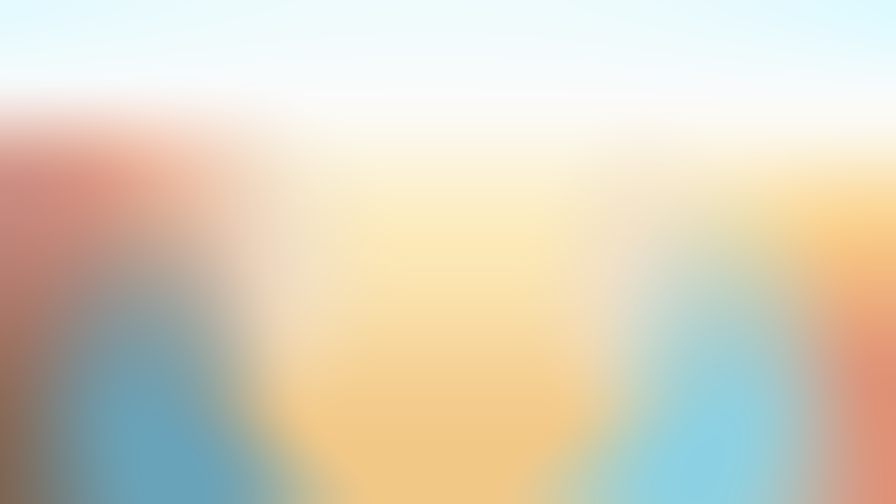
Reproduce this background procedurally as a Shadertoy shader.

```glsl
// Soft blurred backdrop: a pale sky melting into cream and amber, warm bands
// on both sides and two blue glows rising from the lower edge.
// Built from smoothstep gradients and soft ellipses, layered back to front.

const vec3 SKY    = vec3(0.86, 0.98, 1.00);
const vec3 WHITE  = vec3(0.985, 0.985, 0.985);
const vec3 CREAM  = vec3(0.99, 0.92, 0.73);
const vec3 AMBER  = vec3(0.95, 0.785, 0.53);
const vec3 HAZE   = vec3(0.93, 0.87, 0.81);
const vec3 ROSE   = vec3(0.82, 0.56, 0.52);
const vec3 SALMON = vec3(0.92, 0.63, 0.53);
const vec3 BROWN  = vec3(0.50, 0.37, 0.28);
const vec3 ORANGE = vec3(0.98, 0.80, 0.52);
const vec3 CORAL  = vec3(0.88, 0.57, 0.46);
const vec3 STEEL  = vec3(0.41, 0.64, 0.73);
const vec3 AQUA   = vec3(0.55, 0.82, 0.89);

const vec2 STEEL_CENTER = vec2(0.160, 0.05);
const vec2 AQUA_CENTER  = vec2(0.810, 0.07);
const vec2 GLOW_RADIUS  = vec2(0.140, 0.47);
const float FOOT_HEIGHT = 0.22;   // height below which the glows spread
const float FOOT_SHIFT  = 0.035;  // how far they lean inward there
const float FOOT_SPREAD = 0.25;   // how much wider they grow there
const float HAZE_AMOUNT = 0.75;

// Soft ellipse: 1 at the center, 0 beyond 1.35 radii.
float glow(vec2 p, vec2 center, vec2 radius) {
    return 1.0 - smoothstep(0.1, 1.35, length((p - center) / radius));
}

// Vertical gradient from amber through cream and white to sky.
vec3 backdrop(vec2 p) {
    vec3 col = mix(AMBER, CREAM, smoothstep(0.10, 0.58, p.y));
    col = mix(col, WHITE, smoothstep(0.50, 0.84, p.y));
    float corner = mix(0.4, 1.0, pow(abs(2.0 * p.x - 1.0), 2.0));
    corner *= mix(0.8, 1.0, p.x);
    return mix(col, SKY, corner * smoothstep(0.76, 1.02, p.y));
}

// Rose band at the left, sinking to brown.
vec3 addLeftBand(vec3 col, vec2 p) {
    vec3 warm = mix(ROSE, SALMON, smoothstep(0.0, 0.20, p.x));
    warm = mix(BROWN, warm, smoothstep(0.0, 0.75, p.y));
    float mask = 1.0 - smoothstep(0.08, 0.36, p.x);
    return mix(col, warm, mask * (1.0 - smoothstep(0.62, 0.86, p.y)));
}

// Orange band at the right, sinking to coral.
vec3 addRightBand(vec3 col, vec2 p) {
    vec3 warm = mix(CORAL, ORANGE, smoothstep(0.22, 0.60, p.y));
    float mask = smoothstep(0.70, 0.98, p.x);
    return mix(col, warm, mask * (1.0 - smoothstep(0.48, 0.76, p.y)));
}

void mainImage(out vec4 fragColor, in vec2 fragCoord) {
    vec2 p = fragCoord / iResolution.xy;
    vec3 col = backdrop(p);

    // Pale haze on both sides of the warm middle
    col = mix(col, HAZE, HAZE_AMOUNT * glow(p, vec2(0.27, 0.48), vec2(0.14, 0.28)));
    col = mix(col, HAZE, HAZE_AMOUNT * glow(p, vec2(0.72, 0.43), vec2(0.11, 0.28)));

    col = addLeftBand(col, p);
    col = addRightBand(col, p);

    // Blue glows, spreading inward near the lower edge
    float foot = 1.0 - smoothstep(0.0, FOOT_HEIGHT, p.y);
    vec2 lean = vec2(FOOT_SHIFT * foot, 0.0);
    vec2 radius = GLOW_RADIUS * vec2(1.0 + FOOT_SPREAD * foot, 1.0);
    col = mix(col, STEEL, glow(p, STEEL_CENTER + lean, radius));
    col = mix(col, AQUA, glow(p, AQUA_CENTER - lean, radius));

    fragColor = vec4(col, 1.0);
}
```
